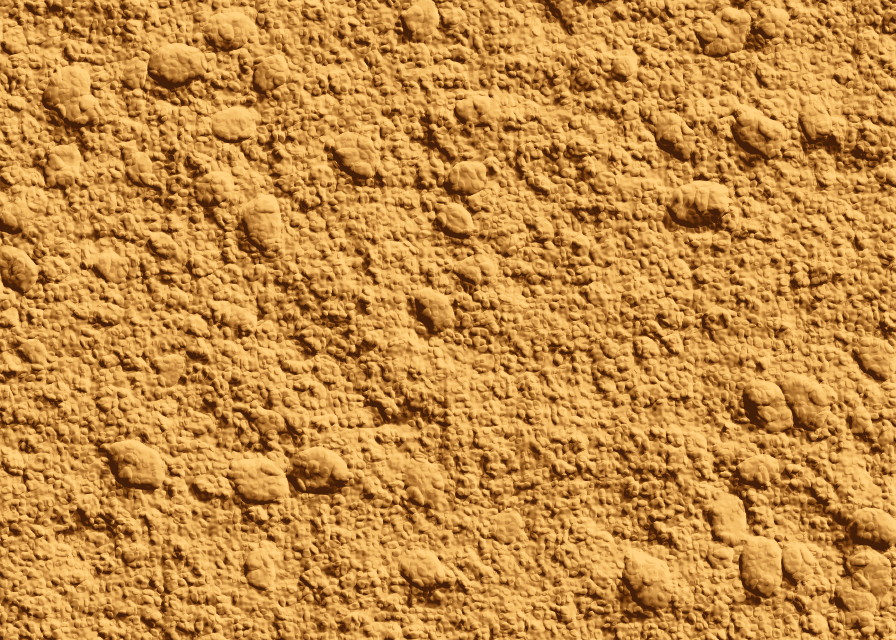
A WebGL 2 fragment shader for this texture:

```glsl
#version 300 es
precision highp float;
// Dry ochre earth: a height field of stones, clumps and fine grains, roughened
// by gradient noise. Low light from the upper right gives slope shading and
// marched cast shadows, and the resulting tone picks a colour from a ramp.

uniform vec2 u_resolution;
out vec4 fragColor;

vec2 hash2(vec2 p) {
    vec3 q = fract(p.xyx * vec3(0.1031, 0.1030, 0.0973));
    q += dot(q, q.yzx + 33.33);
    return fract((q.xx + q.yz) * q.zy);
}

float cornerSlope(vec2 cell, vec2 offset) {
    float angle = 6.2832 * hash2(cell).x;
    return dot(vec2(cos(angle), sin(angle)), offset);
}

float gradientNoise(vec2 p) {
    vec2 i = floor(p), f = p - i;
    vec2 u = f * f * f * (f * (f * 6.0 - 15.0) + 10.0);
    vec2 x = vec2(1.0, 0.0);
    return mix(mix(cornerSlope(i, f), cornerSlope(i + x, f - x), u.x),
               mix(cornerSlope(i + x.yx, f - x.yx), cornerSlope(i + 1.0, f - 1.0), u.x), u.y);
}

// Highest of the scattered, turned, flat-topped lumps around p
float lumps(vec2 p, float freq, float share) {
    p *= freq;
    vec2 cell = floor(p);
    float top = 0.0;
    for (int j = -1; j <= 1; j++) {
        for (int i = -1; i <= 1; i++) {
            vec2 id = cell + vec2(i, j);
            vec2 a = hash2(id + freq), b = hash2(id + freq * 2.7);
            if (fract(7.0 * (a.x + b.x)) > share) continue;
            vec2 d = p - id - 0.15 - 0.7 * a;
            float c = cos(6.2832 * b.x), s = sin(6.2832 * b.x);
            d = mat2(c, -s, s, c) * d * vec2(1.0, 1.35);
            float radius = mix(0.3, 0.65, b.y);
            float q = dot(d, d) / (radius * radius);
            top = max(top, radius * (1.0 - q * q));
        }
    }
    return top / freq;
}

float height(vec2 p) {
    // Ragged outlines
    vec2 w = p + 0.007 * vec2(gradientNoise(p * 32.0), gradientNoise(p * 32.0 + 57.0));
    float stones = 0.55 * lumps(w, 13.0, 0.17);
    float clumps = 0.42 * lumps(w, 27.0, 0.55);
    float grains = 0.55 * lumps(w, 72.0, 0.9);
    float crust = 0.6 * gradientNoise(p * 125.0) / 125.0 + 0.6 * gradientNoise(p * 46.0) / 46.0;
    // Stones carry less loose grain; pits sink between the clumps
    float loose = 1.0 - 0.5 * smoothstep(0.0, 0.008, stones);
    float pits = 0.016 * smoothstep(0.2, 0.5, gradientNoise(p * 10.0 + 3.0));
    return stones + clumps + loose * (grains + crust) - pits + 0.3 * gradientNoise(p * 8.0) / 8.0;
}

vec3 earthRamp(float tone) {
    vec3 shades[6] = vec3[6](
        vec3(0.27, 0.12, 0.03), vec3(0.41, 0.20, 0.04), vec3(0.54, 0.31, 0.09),
        vec3(0.68, 0.44, 0.17), vec3(0.82, 0.58, 0.28), vec3(0.95, 0.73, 0.39));
    float t = clamp(tone, 0.0, 1.0) * 5.0;
    int k = min(int(t), 4);
    vec3 glow = vec3(0.05, 0.09, 0.11) * smoothstep(1.0, 1.5, tone);
    return mix(shades[k], shades[k + 1], t - float(k)) + glow;
}

void main() {
    vec2 p = gl_FragCoord.xy / u_resolution.y;
    vec2 sun = vec2(0.6, 0.8);
    float h = height(p);

    // Slope towards the light
    float slope = (height(p - sun * 0.0013) - height(p + sun * 0.0013)) / 0.0026;

    // Cast shadow: how far the ground ahead rises above the ray
    float block = 0.0, reach = 0.004;
    for (int i = 0; i < 7; i++) {
        block = max(block, (height(p + sun * reach) - h - 0.65 * reach) / (0.002 + 0.1 * reach));
        reach *= 1.45;
    }
    float shadow = smoothstep(0.0, 1.6, block);

    float tone = 0.82 + 0.36 * slope - 0.38 * shadow;
    fragColor = vec4(earthRamp(tone), 1.0);
}
```
